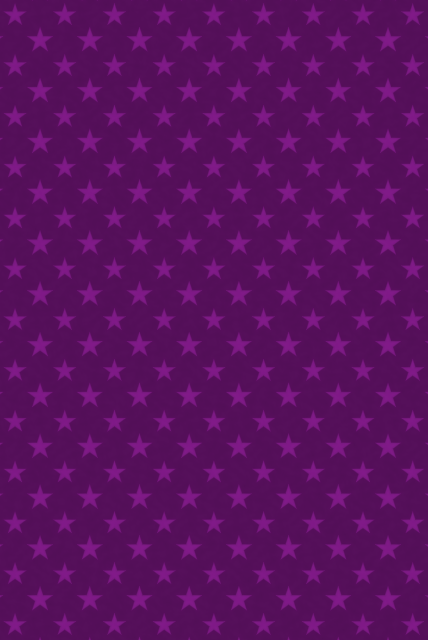
Give the GLSL for this pattern, as a WebGL 1 fragment shader.

```glsl
precision highp float;

uniform vec2 u_resolution;

// Lengths are fractions of the canvas height.
const vec2 PITCH = vec2(0.07767, 0.07940);
const vec2 SMALL_CENTER = vec2(0.0235, 0.9762);
const vec2 LARGE_CENTER = vec2(0.0626, 0.9368);
const float SMALL_RADIUS = 0.0182;
const float LARGE_RADIUS = 0.0206;
const float INNER_RATIO = 0.40;
const float EDGE_SOFTNESS = 0.0013;
const float HALO_WIDTH = 0.0022;
const float HALO_STRENGTH = 0.5;
const float MOTTLE_STRENGTH = 0.010;

const vec3 GROUND = vec3(0.33, 0.06, 0.35);
const vec3 HALO = vec3(0.36, 0.05, 0.38);
const vec3 STAR_RIM = vec3(0.47, 0.10, 0.50);
const vec3 STAR_CORE = vec3(0.50, 0.10, 0.53);

// Signed distance to an upright five-pointed star.
float starDistance(vec2 p, float radius) {
  const vec2 foldA = vec2(0.80902, -0.58779);
  const vec2 foldB = vec2(-0.80902, -0.58779);
  p.x = abs(p.x);
  p -= 2.0 * max(dot(foldA, p), 0.0) * foldA;
  p -= 2.0 * max(dot(foldB, p), 0.0) * foldB;
  p.x = abs(p.x);
  p.y -= radius;
  vec2 side = INNER_RATIO * vec2(0.58779, 0.80902) - vec2(0.0, 1.0);
  float along = clamp(dot(p, side) / dot(side, side), 0.0, radius);
  return length(p - side * along) * sign(p.y * side.x - p.x * side.y);
}

// Distance to the nearest star of one rectangular lattice.
float starLattice(vec2 p, vec2 center, float radius) {
  vec2 cell = mod(p - center + 0.5 * PITCH, PITCH) - 0.5 * PITCH;
  return starDistance(cell, radius);
}

// Faint uneven tone from layered sines, about -1 to 1.
float mottle(vec2 p) {
  float sum = 0.0;
  float weight = 0.5;
  for (int i = 0; i < 3; i++) {
    sum += weight * sin(p.x + 1.7 * sin(p.y * 0.7)) * sin(p.y + 1.3 * sin(p.x * 0.6));
    p = mat2(0.8, 0.6, -0.6, 0.8) * p * 1.9 + 2.3;
    weight *= 0.5;
  }
  return sum;
}

void main() {
  vec2 p = gl_FragCoord.xy / u_resolution.y;

  // Two lattices interleave into staggered rows.
  float d = min(starLattice(p, SMALL_CENTER, SMALL_RADIUS),
                starLattice(p, LARGE_CENTER, LARGE_RADIUS));

  // Ground with a soft halo around each star
  float halo = HALO_STRENGTH * exp(-max(d, 0.0) / HALO_WIDTH);
  vec3 color = mix(GROUND, HALO, halo);

  // Star fill, slightly brighter toward the middle
  float soft = max(EDGE_SOFTNESS, 0.7 / u_resolution.y);
  vec3 fill = mix(STAR_RIM, STAR_CORE, smoothstep(0.0, 0.004, -d));
  color = mix(color, fill, 1.0 - smoothstep(-soft, soft, d));

  color += MOTTLE_STRENGTH * mottle(p * 170.0) * vec3(1.0, 0.4, 1.0);
  gl_FragColor = vec4(color, 1.0);
}
```
